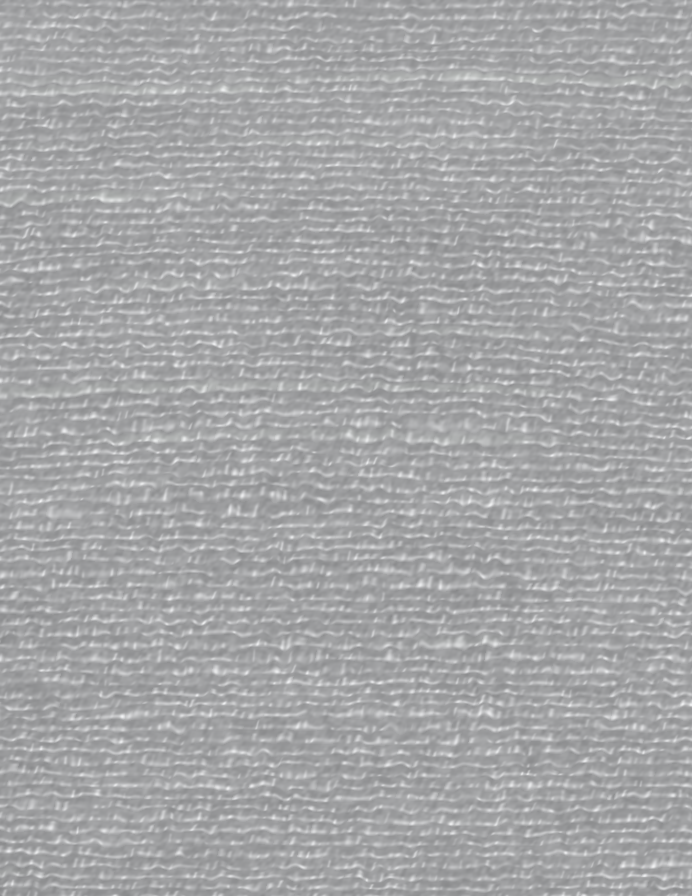
Write a Shadertoy shader that draws this texture.

```glsl
// Pale grey woven cloth: fine horizontal weft rows with broken seam lines,
// short leaning warp stitches crowded along each row, and faint soft slubs.
// Built from row and stitch cells, bent and shaded by layered value noise.

const float ROWS = 78.0;          // weft rows per canvas height
const float STITCHES = 102.0;     // warp stitches per canvas height
const float ROW_WANDER = 0.55;    // slow row bending, in rows
const float ROW_JITTER = 0.50;    // stitch-sized row wobble, in rows
const float STITCH_WIDTH = 0.24;
const float SEAM_WIDTH = 0.18;
const float BASE_TONE = 0.603;
const float SEAM_GAIN = 0.088;
const float STITCH_GAIN = 0.175;
const float SLUB_GAIN = 0.06;
const float FIBRE_GAIN = 0.12;
const float STREAK_GAIN = 0.028;
const float PATCH_GAIN = 0.022;
const vec3 COOL_TINT = vec3(-0.003, 0.0, 0.006);
const vec3 SLUB_TINT = vec3(0.0, 0.006, -0.003);

float hash(vec2 p) {
    return fract(sin(dot(p, vec2(127.1, 311.7))) * 43758.5453);
}

float noise(vec2 p) {
    vec2 i = floor(p), f = fract(p);
    f = f * f * (3.0 - 2.0 * f);
    return mix(mix(hash(i), hash(i + vec2(1, 0)), f.x),
               mix(hash(i + vec2(0, 1)), hash(i + vec2(1, 1)), f.x), f.y);
}

float bell(float d, float width) {
    return exp(-d * d / (width * width));
}

// Row coordinate: slight sag on the left, uneven spacing, small kinks
float rowCoord(vec2 p) {
    float sag = 0.02 * sin(3.0 * p.x + 0.6) * smoothstep(0.2, 0.6, p.y)
              * (1.0 - smoothstep(0.7, 1.0, p.y));
    float wander = noise(p * vec2(4.0, 24.0)) + 0.4 * noise(p * vec2(14.0, 45.0));
    float kinks = noise(p * vec2(85.0, 62.0) + 9.0);
    return (p.y - sag) * ROWS + ROW_WANDER * wander + ROW_JITTER * kinks;
}

// Bright warp loop rising from the seam, with its own lean, height and strength
float stitch(float x, float row, float f) {
    float u = x * STITCHES + 7.0 * hash(vec2(row, 3.7))
            + 0.9 * noise(vec2(x * 40.0, row * 3.1)) - 0.35 * f;
    vec2 cell = vec2(floor(u), row);
    float lean = mix(-0.15, 0.35, hash(cell + 83.0));
    float centre = mix(0.34, 0.66, hash(cell + 11.3)) + lean * (f - 0.45);
    float top = mix(0.4, 1.0, hash(cell + 29.1));
    float width = STITCH_WIDTH * mix(0.75, 1.35, hash(cell + 71.7));
    float strength = mix(0.05, 1.0, hash(cell + 47.9));
    float rise = smoothstep(0.0, 0.22, f)
               * (1.0 - smoothstep(top - 0.3, top, f));
    return strength * rise * bell(fract(u) - centre, width);
}

// Occasional pale stretch of one weft thread, fraying along its length
float slub(float x, float row, float f) {
    float chosen = smoothstep(0.66, 0.95, hash(vec2(row, 61.3)));
    float stretch = smoothstep(0.4, 0.8, noise(vec2(x * 5.5, row * 17.3)));
    float fray = mix(0.45, 1.4, noise(vec2(x * 55.0, row * 8.9)));
    return chosen * stretch * fray * sin(3.14159 * f);
}

void mainImage(out vec4 fragColor, in vec2 fragCoord) {
    vec2 p = fragCoord / iResolution.y;
    float v = rowCoord(p);
    float row = floor(v), f = fract(v);

    // Broken seam and stitches
    float breaks = noise(vec2(p.x * 95.0, row * 5.7));
    float seamShade = 0.35 + 1.25 * smoothstep(0.2, 0.8, breaks);
    float seam = seamShade * bell(f - 0.25, SEAM_WIDTH);
    float loops = stitch(p.x, row, f);
    float thick = slub(p.x, row, f);

    // Leaning fine fibres, row-long streaks and broad patches
    vec2 leaning = vec2(p.x - 0.4 * p.y, p.y);
    float fibre = 0.6 * noise(leaning * vec2(225.0, 170.0))
                + 0.4 * noise(p * vec2(130.0, 260.0) + 31.0) - 0.5;
    float streak = noise(p * vec2(6.0, 48.0)) - 0.5;
    float patches = noise(p * vec2(9.0, 14.0) + 4.0) - 0.5;

    // Softer weave toward the top
    float haze = smoothstep(0.65, 1.0, p.y);
    float weave = SEAM_GAIN * seam + STITCH_GAIN * loops + FIBRE_GAIN * fibre;
    weave = mix(weave, 0.048, 0.18 * haze);

    float tone = BASE_TONE + weave + SLUB_GAIN * thick
               + STREAK_GAIN * streak + PATCH_GAIN * patches + 0.006 * haze;
    vec3 colour = vec3(tone) + COOL_TINT + SLUB_TINT * thick;
    fragColor = vec4(clamp(colour, 0.0, 1.0), 1.0);
}
```
